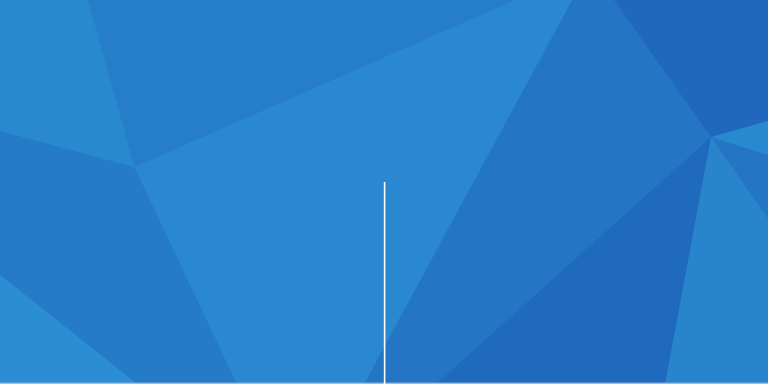
Write a Shadertoy shader that draws this background.

```glsl
// Blue low-poly background: flat facets fanning from two hubs, with a thin white upright line.

// Facet colours
const vec3 CENTER_BLUE = vec3(0.161, 0.535, 0.810);
const vec3 CORNER_BLUE = vec3(0.161, 0.537, 0.808);
const vec3 BRIGHT_BLUE = vec3(0.169, 0.553, 0.822);
const vec3 LOWER_RIGHT_BLUE = vec3(0.157, 0.522, 0.798);
const vec3 TOP_BLUE = vec3(0.149, 0.490, 0.784);
const vec3 LEFT_BLUE = vec3(0.145, 0.482, 0.778);
const vec3 SLATE_BLUE = vec3(0.141, 0.459, 0.767);
const vec3 DEEP_BLUE = vec3(0.125, 0.414, 0.746);
const vec3 DARKEST_BLUE = vec3(0.125, 0.404, 0.746);
const vec3 PALE_BLUE = vec3(0.60, 0.75, 0.89);
const vec3 WHITE = vec3(1.0);

// Layout on a canvas 2 wide and 1 high
const vec2 LEFT_HUB = vec2(0.350, 0.565);
const vec2 RIGHT_HUB = vec2(1.8516, 0.643);
const vec2 DIAGONAL_LOW = vec2(0.948, 0.0);
const vec2 DIAGONAL_HIGH = vec2(1.490, 1.0);
const float LINE_X = 1.0016;
const float LINE_TOP = 0.526;
const float LINE_HALF_WIDTH = 0.0021;
const float RIM_HEIGHT = 0.0036;

// Soft coverage of a signed distance, positive inside
float cover(float dist) {
    return clamp(dist * iResolution.y + 0.5, 0.0, 1.0);
}

// Coverage of the half plane to the left of the ray a -> b
float leftOf(vec2 p, vec2 a, vec2 b) {
    vec2 along = normalize(b - a);
    vec2 offset = p - a;
    return cover(along.x * offset.y - along.y * offset.x);
}

// Coverage of the wedge swept counterclockwise from "first" to "last"
float wedge(vec2 p, vec2 hub, vec2 first, vec2 last) {
    return min(leftOf(p, hub, first), leftOf(p, last, hub));
}

// Facets around the left hub; later ones overlap earlier ones to hide seams
vec3 leftFan(vec2 p) {
    vec3 color = LEFT_BLUE;
    color = mix(color, BRIGHT_BLUE, leftOf(p, vec2(0.357, 0.0), vec2(0.0, 0.284)));
    color = mix(color, CORNER_BLUE, leftOf(p, vec2(0.0, 0.659), LEFT_HUB));
    color = mix(color, TOP_BLUE, wedge(p, LEFT_HUB, vec2(2.0, 0.565), vec2(0.229, 1.0)));
    return mix(color, CENTER_BLUE, wedge(p, LEFT_HUB, vec2(0.617, 0.0), vec2(1.341, 1.0)));
}

// Facets around the right hub
vec3 rightFan(vec2 p) {
    vec3 color = SLATE_BLUE;
    color = mix(color, DARKEST_BLUE, wedge(p, RIGHT_HUB, vec2(2.0, 0.65), vec2(1.599, 1.0)));
    color = mix(color, CORNER_BLUE, wedge(p, RIGHT_HUB, vec2(2.0, 0.596), vec2(2.0, 0.685)));
    color = mix(color, DEEP_BLUE, wedge(p, RIGHT_HUB, vec2(1.135, 0.0), vec2(1.9, 0.0)));
    return mix(color, LOWER_RIGHT_BLUE, wedge(p, RIGHT_HUB, vec2(1.732, 0.0), vec2(2.0, 0.43)));
}

void mainImage(out vec4 fragColor, in vec2 fragCoord) {
    vec2 p = fragCoord / iResolution.xy * vec2(2.0, 1.0);

    // The long diagonal parts the two fans
    vec3 color = mix(leftFan(p), rightFan(p), leftOf(p, DIAGONAL_HIGH, DIAGONAL_LOW) < 0.0 ? 0.0
        : leftOf(p, DIAGONAL_HIGH, DIAGONAL_LOW));

    // Pale rim along the bottom, then the upright line
    color = mix(color, PALE_BLUE, cover(RIM_HEIGHT - p.y));
    float line = cover(LINE_HALF_WIDTH - abs(p.x - LINE_X)) * cover(LINE_TOP - p.y);
    color = mix(color, WHITE, line);

    fragColor = vec4(color, 1.0);
}
```
